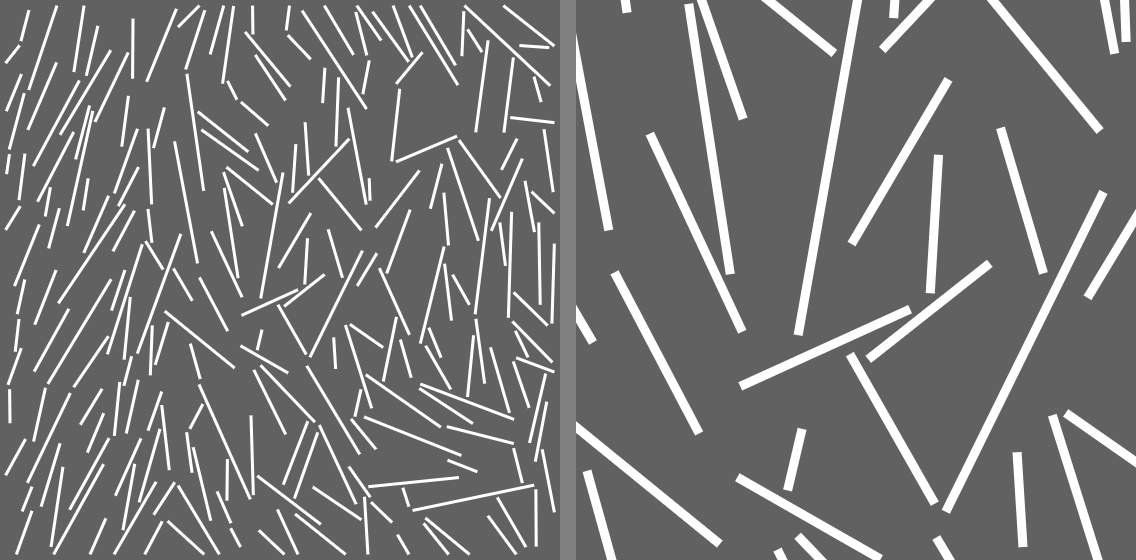
Left: the whole. Right: its middle third, enlarged.
A Shadertoy shader for this pattern:

```glsl
// Scattered white strokes on grey: combed to one lean at the left, loosening into a tangle at the right.

const vec3 GROUND = vec3(0.38);
const vec3 STROKE = vec3(1.0);
const float CELLS = 16.0;       // strokes per side before thinning
const float HALF_WIDTH = 0.0027;
const float GAP = 0.008;        // clearance kept around each stroke
const float MARGIN = 0.01;      // empty rim of the canvas
const float MIN_LENGTH = 0.035;

struct Stroke {
    vec2 centre;
    vec2 dir;
    float reach;  // half length
    float rank;   // lower rank is trimmed by higher rank
};

vec3 hash32(vec2 p) {
    vec3 q = fract(p.xyx * vec3(0.1031, 0.1030, 0.0973));
    q += dot(q, q.yxz + 33.33);
    return fract((q.xxy + q.yzz) * q.zyx);
}

float valueNoise(vec2 p) {
    vec2 i = floor(p), f = fract(p);
    f = f * f * (3.0 - 2.0 * f);
    float low = mix(hash32(i).x, hash32(i + vec2(1, 0)).x, f.x);
    float high = mix(hash32(i + vec2(0, 1)).x, hash32(i + vec2(1, 1)).x, f.x);
    return mix(low, high, f.y);
}

// Lean of a stroke: steady at the left, varied at the right.
float strokeAngle(vec2 p, float jitter) {
    float loose = smoothstep(0.18, 0.5, p.x);
    float drift = valueNoise(p * 6.0 + 40.0) - 0.5;
    float degrees = mix(67.0, 108.0, loose)
        + drift * mix(20.0, 110.0, loose)
        + jitter * mix(20.0, 65.0, loose);
    return radians(degrees);
}

Stroke makeStroke(vec2 cell) {
    vec3 a = hash32(cell + 7.0);
    vec3 b = hash32(cell + 91.0);
    vec2 centre = (cell + 0.2 + 0.6 * a.xy) / CELLS;
    float angle = strokeAngle(centre, b.x + b.y - 1.0);
    float reach = mix(0.028, 0.115, a.z) * mix(0.6, 1.0, smoothstep(0.0, 0.15, centre.x));
    return Stroke(centre, vec2(cos(angle), sin(angle)), reach, b.z);
}

// Rotates v into the frame whose x axis is dir.
vec2 toFrame(vec2 v, vec2 dir) {
    return vec2(dot(v, dir), dir.x * v.y - dir.y * v.x);
}

// Entry and exit of a line through a centred box.
vec2 lineThroughBox(vec2 origin, vec2 dir, vec2 halfSize) {
    vec2 mid = -origin / dir;
    vec2 ext = abs(halfSize / dir);
    vec2 enter = mid - ext, leave = mid + ext;
    return vec2(max(enter.x, enter.y), min(leave.x, leave.y));
}

bool onCanvas(vec2 cell) {
    return all(greaterThanEqual(cell, vec2(0))) && all(lessThan(cell, vec2(CELLS)));
}

// Start and end of a stroke after cutting it at the rim and at its higher neighbours.
vec2 trimStroke(Stroke s, vec2 cell) {
    vec2 rim = lineThroughBox(s.centre - 0.5, s.dir, vec2(0.5 - MARGIN));
    vec2 span = vec2(max(-s.reach, rim.x), min(s.reach, rim.y));
    for (int y = -4; y <= 4; y++)
    for (int x = -4; x <= 4; x++) {
        vec2 other = cell + vec2(x, y);
        if ((x == 0 && y == 0) || !onCanvas(other)) continue;
        Stroke o = makeStroke(other);
        if (o.rank <= s.rank) continue;
        vec2 hit = lineThroughBox(toFrame(s.centre - o.centre, o.dir),
                                  toFrame(s.dir, o.dir), vec2(o.reach + GAP, GAP));
        if (hit.x > hit.y) continue;
        if (hit.x > 0.0) span.y = min(span.y, hit.x);
        else if (hit.y < 0.0) span.x = max(span.x, hit.y);
        else return vec2(0);
    }
    return span;
}

float boxDistance(vec2 p, vec2 halfSize) {
    vec2 d = abs(p) - halfSize;
    return length(max(d, 0.0)) + min(max(d.x, d.y), 0.0);
}

float strokeCoverage(vec2 p, float pixel) {
    float cover = 0.0;
    vec2 home = floor(p * CELLS);
    for (int y = -2; y <= 2; y++)
    for (int x = -2; x <= 2; x++) {
        vec2 cell = home + vec2(x, y);
        if (!onCanvas(cell)) continue;
        Stroke s = makeStroke(cell);
        vec2 q = toFrame(p - s.centre, s.dir);
        if (boxDistance(q, vec2(s.reach, HALF_WIDTH)) > pixel) continue;
        vec2 span = trimStroke(s, cell);
        if (span.y - span.x < MIN_LENGTH) continue;
        q.x -= 0.5 * (span.x + span.y);
        float d = boxDistance(q, vec2(0.5 * (span.y - span.x), HALF_WIDTH));
        cover = max(cover, clamp(0.5 - d / pixel, 0.0, 1.0));
    }
    return cover;
}

void mainImage(out vec4 fragColor, in vec2 fragCoord) {
    vec2 p = fragCoord / iResolution.xy;
    float cover = strokeCoverage(p, 1.0 / iResolution.y);
    fragColor = vec4(mix(GROUND, STROKE, cover), 1.0);
}
```
